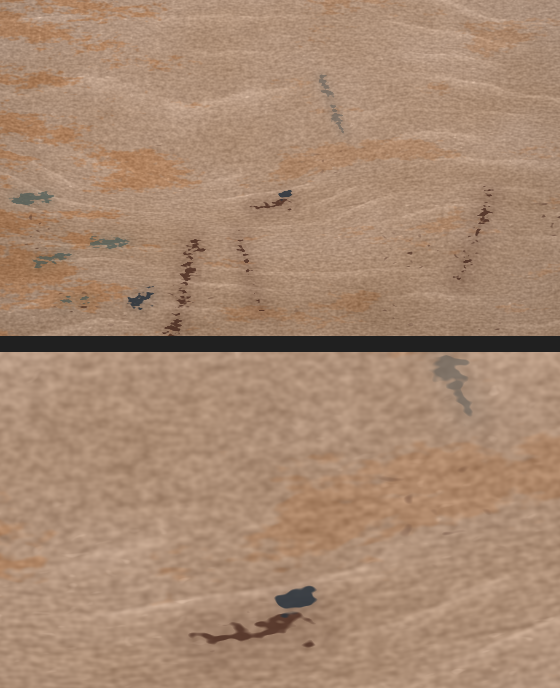
Top, the full canvas; bottom, a detail of the centre.
Reproduce this texture procedurally as a Shadertoy shader.

```glsl
#define WOOD_PALE vec3(0.715, 0.605, 0.525)
#define WOOD_MID vec3(0.665, 0.545, 0.450)
#define WOOD_DARK vec3(0.585, 0.465, 0.365)
#define VARNISH vec3(0.670, 0.475, 0.325)
#define RING_COUNT 13.0
#define RING_GLOW 0.060
#define FIBRE_CONTRAST 0.085
#define VARNISH_AMOUNT 0.80
#define MARK_COUNT 11

// Marks: segment ends, then width, coverage and pigment index
const vec4 markLine[MARK_COUNT] = vec4[](
    vec4(0.52, 0.00, 0.58, 0.28), vec4(1.37, 0.17, 1.46, 0.42),
    vec4(0.71, 0.30, 0.77, 0.08), vec4(0.77, 0.38, 0.85, 0.40),
    vec4(0.05, 0.41, 0.14, 0.41), vec4(0.29, 0.28, 0.37, 0.28),
    vec4(0.12, 0.22, 0.19, 0.24), vec4(0.19, 0.10, 0.26, 0.11),
    vec4(0.41, 0.10, 0.44, 0.12), vec4(0.84, 0.418, 0.86, 0.422),
    vec4(0.955, 0.77, 1.02, 0.61));
const vec3 markStyle[MARK_COUNT] = vec3[](
    vec3(0.030, 0.30, 0), vec3(0.032, 0.08, 0), vec3(0.026, 0.00, 0),
    vec3(0.028, 0.20, 0), vec3(0.018, 0.70, 1), vec3(0.018, 0.60, 1),
    vec3(0.024, 0.50, 1), vec3(0.018, 0.25, 1), vec3(0.024, 0.75, 2),
    vec3(0.007, 1.20, 2), vec3(0.015, 0.60, 3));
const vec4 pigment[4] = vec4[](
    vec4(0.27, 0.15, 0.11, 0.80), vec4(0.30, 0.36, 0.34, 0.75),
    vec4(0.15, 0.19, 0.23, 0.85), vec4(0.37, 0.36, 0.34, 0.62));

float hash(vec2 p) {
    vec3 q = fract(vec3(p.xyx) * 0.1031);
    q += dot(q, q.yzx + 33.33);
    return fract((q.x + q.y) * q.z);
}

float cornerSlope(vec2 cell, vec2 offset) {
    float angle = 6.2832 * hash(cell);
    return dot(vec2(cos(angle), sin(angle)), offset);
}

// Gradient noise, about -0.7 to 0.7
float noise(vec2 p) {
    vec2 i = floor(p), f = p - i, e = vec2(1, 0);
    vec2 u = f * f * f * (f * (f * 6.0 - 15.0) + 10.0);
    return mix(mix(cornerSlope(i, f), cornerSlope(i + e.xy, f - e.xy), u.x),
               mix(cornerSlope(i + e.yx, f - e.yx), cornerSlope(i + e.xx, f - e.xx), u.x), u.y);
}

float fbm(vec2 p) {
    float sum = 0.0, amp = 1.0;
    for (int i = 0; i < 5; i++) {
        sum += amp * noise(p);
        p = p * 2.03 + 17.3;
        amp *= 0.55;
    }
    return sum;
}

float segmentDistance(vec2 p, vec2 a, vec2 b) {
    vec2 pa = p - a, ba = b - a;
    return length(pa - ba * clamp(dot(pa, ba) / dot(ba, ba), 0.0, 1.0));
}

// Height whose level curves are the rings, bulging around an oval
float ringHeight(vec2 p) {
    vec2 d = (p - vec2(0.56, 0.47)) / vec2(0.42, 0.17);
    return p.y + 0.24 * exp(-dot(d, d)) + 0.13 * noise(p * vec2(1.6, 2.4) + 4.0)
         + 0.022 * noise(p * vec2(6.0, 8.0)) + 0.006 * noise(p * vec2(22.0, 30.0));
}

void mainImage(out vec4 fragColor, in vec2 fragCoord) {
    vec2 p = fragCoord / iResolution.y;
    float height = ringHeight(p);
    vec2 along = vec2(p.x, mix(p.y, height, 0.35));

    // Fine fibres and broad tone
    float fibre = noise(along * vec2(65.0, 150.0)) + 0.7 * noise(p * vec2(125.0, 165.0) + 40.0)
                + 0.5 * noise(along * vec2(14.0, 90.0));
    float cloud = fbm(along * vec2(2.2, 5.0) + 9.0);
    float tone = 0.30 + 0.45 * (p.y - 0.5) + 0.45 * cloud;
    vec3 col = mix(WOOD_MID, WOOD_PALE, smoothstep(0.0, 0.9, tone));
    col = mix(col, WOOD_DARK, smoothstep(0.2, -0.5, tone) * 0.85);

    // Worn varnish, strongest at the left
    float flake = noise(along * vec2(24.0, 75.0)) + 0.7 * noise(p * vec2(70.0, 140.0));
    float wear = fbm(along * vec2(2.4, 8.0) + 31.0) + 0.42 * smoothstep(0.75, 0.0, p.x) - 0.36;
    float varnish = smoothstep(-0.06, 0.22, wear + 0.32 * flake);
    varnish *= VARNISH_AMOUNT * mix(0.55, 1.0, smoothstep(0.9, 0.3, p.x));
    col = mix(col, VARNISH + 0.06 * cloud, varnish);

    // Pale growth rings with one sharp side
    float ring = fract(height * RING_COUNT + 0.5 * noise(p * 2.5));
    float edge = pow(ring, 5.0) * smoothstep(1.0, 0.90, ring);
    float ringFade = smoothstep(-0.25, 0.4, noise(along * vec2(2.5, 9.0) + 70.0));
    col += RING_GLOW * (2.2 * edge * ringFade - 0.2) * (1.0 - 0.6 * varnish);
    col += FIBRE_CONTRAST * fibre * vec3(1.0, 0.98, 0.94);

    // Scratches of bare wood and small burnt specks
    float bare = smoothstep(0.34, 0.6, noise(along * vec2(55.0, 120.0) + 12.0));
    col += 0.07 * bare * smoothstep(-0.1, 0.4, cloud + 0.2);
    float speck = smoothstep(0.36, 0.55, noise(p * vec2(38.0, 75.0) + 55.0));
    float speckArea = smoothstep(0.08, 0.4, noise(p * vec2(4.5, 6.0) + 21.0));
    col = mix(col, pigment[0].rgb, 0.65 * speck * speckArea * smoothstep(0.7, 0.4, p.y));

    // Broken stains
    float grit = noise(p * vec2(32.0, 100.0) + 3.0) + 0.6 * noise(p * vec2(85.0, 150.0));
    float clump = noise(p * vec2(17.0, 21.0) + 8.0);
    for (int i = 0; i < MARK_COUNT; i++) {
        vec3 style = markStyle[i];
        vec4 ink = pigment[int(style.z)];
        float reach = segmentDistance(p, markLine[i].xy, markLine[i].zw) / style.x;
        float stain = smoothstep(0.0, 0.4, grit + 0.8 * clump + style.y - 0.8 * reach);
        float halo = 0.14 * exp(-reach * reach * 0.5);
        col = mix(col, ink.rgb, max(stain * ink.a, halo));
    }

    // Light falls off toward the lower corners
    float corner = length((p - vec2(0.83, 0.62)) * vec2(0.8, 1.0));
    col *= 1.02 - 0.10 * smoothstep(0.35, 0.95, corner);
    fragColor = vec4(clamp(col, 0.0, 1.0), 1.0);
}
```
